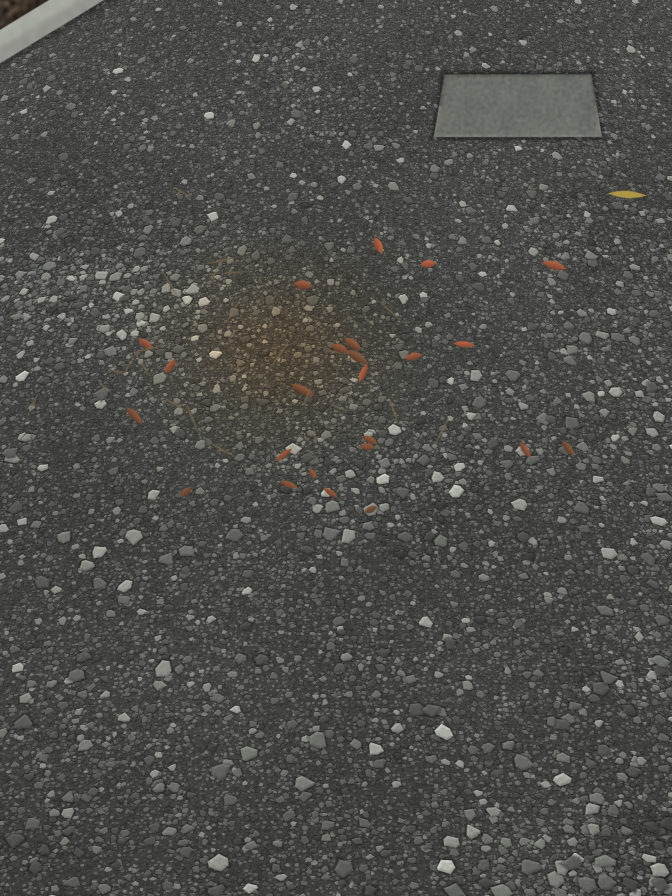
A Shadertoy shader for this texture:

```glsl
const float HORIZON = 1.6;
const vec3 GREY = vec3(0.985, 1.0, 0.95);

vec3 hash3(vec2 p) {
    vec3 q = fract(p.xyx * vec3(0.1031, 0.1030, 0.0973));
    q += dot(q, q.yxz + 33.33);
    return fract((q.xxy + q.yzz) * q.zyx);
}

float corner(vec2 cell, vec2 d) {
    return dot(hash3(cell).xy * 2.0 - 1.0, d);
}

float gradientNoise(vec2 p) {
    vec2 i = floor(p), f = fract(p), u = f * f * (3.0 - 2.0 * f);
    vec2 e = vec2(1, 0);
    return mix(mix(corner(i, f), corner(i + e, f - e), u.x),
               mix(corner(i + e.yx, f - e.yx), corner(i + 1.0, f - 1.0), u.x), u.y);
}

// Receding ground plane and its inverse
vec2 toGround(vec2 p) {
    float depth = HORIZON - p.y;
    return vec2((p.x - 0.375) / depth, -1.25 * log(depth));
}

vec2 toCanvas(vec2 g) {
    float depth = exp(-g.y / 1.25);
    return vec2(g.x * depth + 0.375, HORIZON - depth);
}

float patchAt(vec2 p, vec2 centre, vec2 size) {
    vec2 d = (p - centre) / size;
    return exp(-dot(d, d));
}

// Where loose pale gravel gathers
float gravel(vec2 p) {
    float g = patchAt(p, vec2(0.11, 0.68), vec2(0.18, 0.08))
            + 0.8 * patchAt(p, vec2(0.33, 0.92), vec2(0.06, 0.04))
            + 0.7 * patchAt(p, vec2(0.45, 0.48), vec2(0.15, 0.06))
            + patchAt(p, vec2(0.70, 0.02), vec2(0.15, 0.07))
            + 0.5 * patchAt(p, vec2(0.70, 0.68), vec2(0.11, 0.25));
    return clamp(g * (0.8 + 1.3 * gradientNoise(p * 17.0)) + 0.25 * gradientNoise(p * 9.0), 0.0, 1.0);
}

// Angular stone: xy = normal of the nearest side, z = distance
vec3 stone(vec2 d, vec2 id, float radius, float turn) {
    vec3 side = vec3(0, 0, -9);
    for (int k = 0; k < 6; k++) {
        vec3 r = hash3(id + float(k) * 7.3);
        float a = turn * 6.283 + (float(k) + 0.7 * r.x) * 1.047;
        vec2 n = vec2(cos(a), sin(a));
        float dist = dot(d, n) - radius * (0.65 + 0.5 * r.y);
        if (dist > side.z) side = vec3(n, dist);
    }
    return side;
}

// One layer of scattered stones; t runs from grit (0) to large (1)
void addStones(inout vec3 col, vec2 ground, float freq, float t, float pixel) {
    vec2 g = ground * freq, base = floor(g);
    for (int y = -1; y <= 1; y++)
    for (int x = -1; x <= 1; x++) {
        vec2 cell = base + vec2(x, y), id = cell + t * 371.0;
        vec3 r = hash3(id), s = hash3(id + 53.7);
        vec2 centre = cell + 0.15 + 0.7 * r.xy;
        float loose = gravel(toCanvas(centre / freq));
        if (r.z > mix(0.8, 0.1, sqrt(t)) + 0.5 * loose) continue;

        vec3 side = stone(g - centre, id, 0.24 + 0.17 * s.x, s.y);
        float value = 0.235 + 0.15 * s.x
                    + mix(0.13, 0.36, t) * pow(s.z, mix(3.2, 1.3, loose));
        value *= 1.0 + 0.22 * dot(side.xy, vec2(-0.3, 0.9)) * smoothstep(-0.2, 0.0, side.z);
        col *= 1.0 - 0.28 * smoothstep(0.14, 0.0, side.z);
        col = mix(col, value * GREY, smoothstep(pixel, -pixel, side.z * 1.1));
    }
}

vec2 turned(vec2 p, float a) {
    return vec2(p.x * cos(a) + p.y * sin(a), p.y * cos(a) - p.x * sin(a));
}

float leaf(vec2 p, float len, float width) {
    return abs(p.y) - width * (1.0 - p.x * p.x / (len * len));
}

void mainImage(out vec4 fragColor, in vec2 fragCoord) {
    vec2 p = fragCoord / iResolution.y, ground = toGround(p);
    float aa = 1.0 / iResolution.y;

    // Dark tarry grit
    float grain = gradientNoise(ground * 420.0) + 0.6 * gradientNoise(ground * 190.0);
    vec3 col = GREY * (0.245 + 0.03 * p.y + 0.07 * grain);

    // Stones, smallest first
    for (int i = 0; i < 5; i++) {
        float t = float(i) / 4.0, freq = 240.0 * pow(0.69, float(i));
        addStones(col, ground, freq, t, freq * aa / (HORIZON - p.y));
    }
    col *= 1.0 + 0.12 * gradientNoise(p * 6.0) + 0.08 * grain;
    col = mix(col, col * vec3(1.12, 0.98, 0.82), patchAt(p, vec2(0.31, 0.61), vec2(0.1, 0.08)));

    // Dry stalks and fallen leaves
    for (int i = 0; i < 24; i++) {
        vec3 r = hash3(vec2(i, 17)), s = hash3(vec2(i, 91));
        vec2 at = vec2(0.27, 0.64) + (r.xy + s.xy - 1.0) * vec2(0.26, 0.19);
        float d = leaf(turned(p - at, r.z * 6.283), 0.009 + 0.013 * s.z, 0.0011);
        col = mix(col, vec3(0.48, 0.41, 0.30), 0.7 * smoothstep(aa, -aa, d));

        at = vec2(0.39, 0.60) + (s.zx + r.zy - 1.0) * vec2(0.36, 0.24);
        vec2 q = turned(p - at, (s.y - 0.5) * 2.4);
        d = leaf(q, 0.006 + 0.009 * r.x, 0.003 + 0.002 * s.x);
        vec3 rust = mix(vec3(0.42, 0.29, 0.20), vec3(0.68, 0.35, 0.24), r.y);
        col = mix(col, rust * (1.0 + 50.0 * q.y), smoothstep(aa, -aa, d));
    }
    float yellowLeaf = leaf(turned(p - vec2(0.70, 0.783), -0.06), 0.021, 0.004);
    col = mix(col, vec3(0.68, 0.59, 0.28), smoothstep(aa, -aa, yellowLeaf));

    // Concrete cover, narrowing with distance
    vec2 c = p - vec2(0.578, 0.882);
    float cover = max(abs(c.x) - 0.088 + c.y * 0.17, abs(c.y) - 0.035);
    vec3 concrete = GREY * (0.43 + 0.07 * gradientNoise(p * 220.0) + 0.05 * gradientNoise(p * 45.0));
    concrete *= 1.0 + 0.15 * smoothstep(-0.005, 0.0, cover) * sign(-c.y);
    col *= 1.0 - 0.4 * smoothstep(0.007, 0.0, cover);
    col = mix(col, concrete, smoothstep(aa, -aa, cover));

    // Pale kerb with brown soil behind it
    float kerb = dot(p - vec2(0.0, 0.948), vec2(-0.52, 0.854));
    vec3 soil = vec3(0.25, 0.21, 0.17) * (1.0 + 0.9 * gradientNoise(p * 130.0));
    col = mix(col, soil, smoothstep(0.0, 0.004, kerb));
    vec3 kerbColour = GREY * (0.58 + 0.08 * smoothstep(-0.006, 0.004, kerb) + 0.05 * gradientNoise(p * 90.0));
    col *= 1.0 - 0.3 * smoothstep(0.028, 0.016, abs(kerb));
    col = mix(col, kerbColour, smoothstep(aa, -aa, abs(kerb) - 0.016));

    fragColor = vec4(col, 1.0);
}
```
